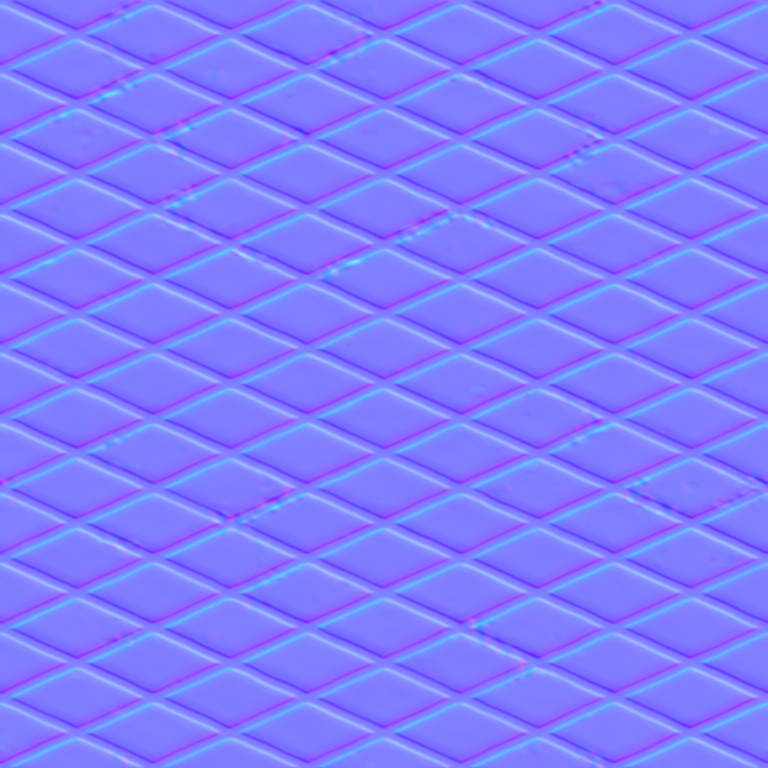
This texture map is drawn by a Shadertoy shader. Its source:

```glsl
// Tangent-space normal map of diamond tiles parted by worn diagonal grooves, tiling seamlessly.

const vec2 REPEATS = vec2(5.0, 11.0);      // diamonds across and down
const vec3 FLAT_NORMAL = vec3(0.502, 0.490, 1.0);

// Integer hash of a lattice cell, 0 to 1
float hash(ivec2 cell, int seed) {
    uint h = uint(cell.x) * 1597334677u ^ uint(cell.y) * 3812015801u ^ uint(seed) * 2654435769u;
    h = (h ^ (h >> 15)) * 2246822519u;
    h = (h ^ (h >> 13)) * 3266489917u;
    return float((h ^ (h >> 16)) & 65535u) / 65535.0;
}

ivec2 wrapCell(ivec2 cell, ivec2 period) {
    return ((cell % period) + period) % period;
}

// Value noise that wraps after the unit square
float tileNoise(vec2 uv, ivec2 period, int seed) {
    vec2 p = uv * vec2(period);
    ivec2 cell = ivec2(floor(p));
    vec2 f = fract(p);
    f = f * f * f * (f * (f * 6.0 - 15.0) + 10.0);
    float a = hash(wrapCell(cell, period), seed);
    float b = hash(wrapCell(cell + ivec2(1, 0), period), seed);
    float c = hash(wrapCell(cell + ivec2(0, 1), period), seed);
    float d = hash(wrapCell(cell + ivec2(1, 1), period), seed);
    return mix(mix(a, b, f.x), mix(c, d, f.x), f.y);
}

// Slope of the noise relief, measured across part of a cell
vec2 noiseSlope(vec2 uv, ivec2 period, int seed) {
    vec2 e = 0.35 / vec2(period);
    return vec2(
        tileNoise(uv + vec2(e.x, 0.0), period, seed) - tileNoise(uv - vec2(e.x, 0.0), period, seed),
        tileNoise(uv + vec2(0.0, e.y), period, seed) - tileNoise(uv - vec2(0.0, e.y), period, seed));
}

float bell(float x, float center, float width) {
    float t = (x - center) / width;
    return exp(-t * t);
}

// Tilt across a groove: bright lower wall, dark upper wall, soft shoulders
float grooveTilt(float d) {
    float lowerWall = 0.205 * bell(d, -0.062, 0.034);
    float upperWall = 0.195 * bell(d, 0.078, 0.027);
    float lowerShoulder = 0.050 * bell(d, -0.11, 0.075);
    float upperShoulder = 0.065 * bell(d, 0.13, 0.085);
    return lowerWall + lowerShoulder - upperWall - upperShoulder;
}

// Walls fade out where the other groove cuts through
float crossingFade(float otherDistance) {
    return mix(0.12, 1.0, smoothstep(0.03, 0.125, abs(otherDistance)));
}

float signedRepeat(float x) {
    return x - round(x);
}

void mainImage(out vec4 fragColor, in vec2 fragCoord) {
    vec2 uv = fragCoord / iResolution.xy;
    vec2 grid = uv * REPEATS;

    // Signed distances to both groove families, with slightly uneven edges
    float wobbleA = 0.018 * (tileNoise(uv, ivec2(31, 37), 1) - 0.5);
    float wobbleB = 0.018 * (tileNoise(uv, ivec2(37, 31), 2) - 0.5);
    float rising = signedRepeat(grid.y - grid.x + wobbleA);
    float falling = signedRepeat(grid.y + grid.x + wobbleB);

    // Groove walls tilt at right angles to their lines
    vec2 across = normalize(REPEATS);
    float strengthA = 0.88 + 0.24 * tileNoise(uv, ivec2(17, 19), 3);
    float strengthB = 0.88 + 0.24 * tileNoise(uv, ivec2(19, 17), 4);
    vec2 tilt = vec2(-across.x, across.y) * grooveTilt(rising) * crossingFade(falling) * strengthA;
    tilt += across * grooveTilt(falling) * crossingFade(rising) * strengthB;

    // Faint unevenness of the tile faces
    tilt += 0.014 * noiseSlope(uv, ivec2(15, 24), 5);
    tilt += 0.012 * noiseSlope(uv, ivec2(44, 66), 6);

    // Sparse chips along the grooves
    float nearGroove = bell(min(abs(rising), abs(falling)), 0.07, 0.07);
    float worn = smoothstep(0.70, 0.90, tileNoise(uv, ivec2(13, 17), 7));
    vec2 chips = noiseSlope(uv, ivec2(95, 110), 8);
    tilt += 0.24 * worn * nearGroove * chips;

    // Rare small pits on the faces
    float pitted = smoothstep(0.84, 0.96, tileNoise(uv, ivec2(29, 41), 9));
    tilt += 0.08 * pitted * noiseSlope(uv, ivec2(70, 90), 10);

    fragColor = vec4(clamp(FLAT_NORMAL + vec3(tilt, 0.0), 0.0, 1.0), 1.0);
}
```
